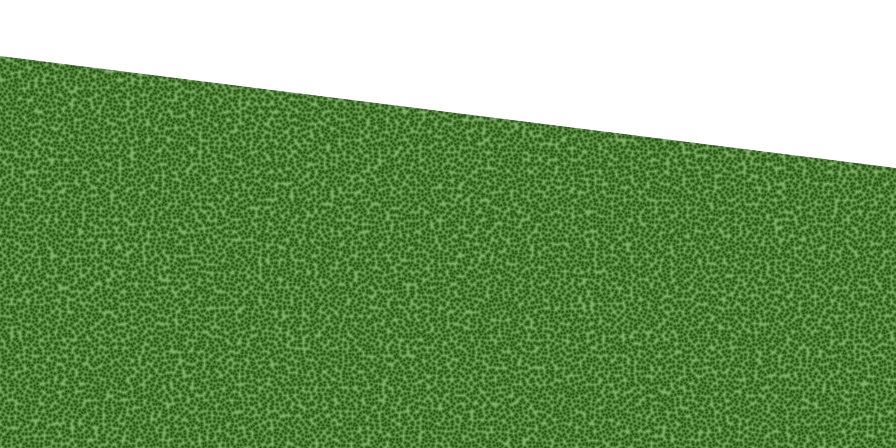
Give the GLSL for this texture, as a WebGL 1 fragment shader.

```glsl
#ifdef GL_FRAGMENT_PRECISION_HIGH
precision highp float;
#else
precision mediump float;
#endif

uniform vec2 u_resolution;

vec2 hash2(vec2 cell) {
  vec3 q = fract(cell.xyx * vec3(0.1031, 0.1030, 0.0973));
  q += dot(q, q.yzx + 33.33);
  return fract((q.xx + q.yz) * q.zy);
}

// Distance to the nearest jittered point
float cellular(vec2 p) {
  vec2 cell = floor(p);
  vec2 local = fract(p);
  float nearest = 4.0;
  for (int j = -1; j <= 1; j++) {
    for (int i = -1; i <= 1; i++) {
      vec2 offset = vec2(float(i), float(j));
      vec2 delta = offset + hash2(cell + offset + 17.0) - local;
      nearest = min(nearest, dot(delta, delta));
    }
  }
  return sqrt(nearest);
}

void main() {
  vec2 uv = gl_FragCoord.xy / u_resolution;
  vec2 p = gl_FragCoord.xy / u_resolution.y;

  // Fine turf: dark pits between light blades
  float grain = cellular(p * 112.0);
  float shade = clamp((grain - 0.43) * 0.47, -0.19, 0.20);
  vec3 grass = vec3(0.30, 0.50, 0.21) + shade;

  // Sloping top edge under a white sky
  float height = uv.y - mix(0.875, 0.625, uv.x);
  float pixel = 1.0 / u_resolution.y;
  float sky = smoothstep(-0.6 * pixel, 0.6 * pixel, height);

  gl_FragColor = vec4(mix(grass, vec3(1.0), sky), 1.0);
}
```
